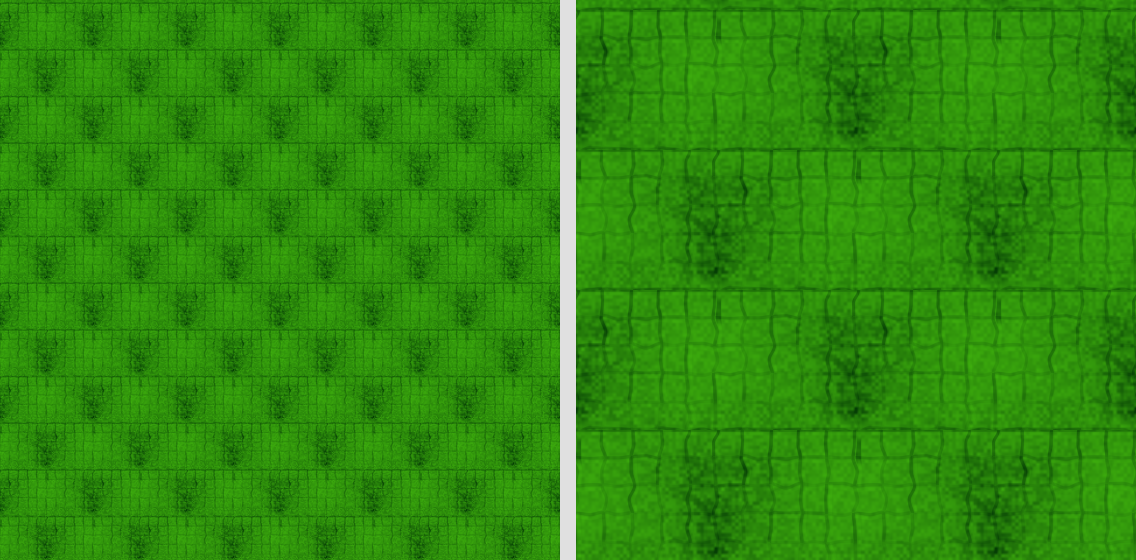
Left, the full canvas; right, a detail of the centre.
A WebGL 1 fragment shader for this texture:

```glsl
precision highp float;

// Green scaly turf: 12 rows of 6 identical tiles, odd rows shifted by half a tile.
// Each tile holds 10 by 5 cracked cells, a bright dome and a dark wedge between domes,
// all shaded on one green ramp and roughened by noise that wraps inside the tile.

uniform vec2 u_resolution;

float hash(vec2 p) {
  vec3 q = fract(p.xyx * 0.1031);
  q += dot(q, q.yzx + 33.33);
  return fract((q.x + q.y) * q.z);
}

// Value noise over a tile coordinate in 0..1, with a whole number of lattice cells
float wrapNoise(vec2 tile, vec2 cells) {
  vec2 p = tile * cells;
  vec2 i = floor(p);
  vec2 f = fract(p);
  f = f * f * (3.0 - 2.0 * f);
  vec2 a = mod(i, cells);
  vec2 b = mod(i + 1.0, cells);
  return mix(mix(hash(a), hash(vec2(b.x, a.y)), f.x),
             mix(hash(vec2(a.x, b.y)), hash(b), f.x), f.y);
}

float stroke(float dist, float halfWidth, float aa) {
  return 1.0 - smoothstep(halfWidth - 0.5 * aa, halfWidth + aa, abs(dist));
}

void main() {
  vec2 uv = gl_FragCoord.xy / u_resolution;
  float aa = 12.0 / u_resolution.y; // one pixel in row heights

  // Tile coordinate: x runs right, y runs down from the top of the row
  float down = (1.0 - uv.y) * 12.0 - 0.07;
  float row = floor(down);
  vec2 tile = fract(vec2(uv.x * 6.0 + 0.5 * mod(row, 2.0), down));
  float side = 0.5 - abs(tile.x - 0.5); // distance from the wedge axis

  float grain = wrapNoise(tile, vec2(80.0, 40.0)) - 0.5;
  float coarse = wrapNoise(tile, vec2(34.0, 17.0)) - 0.5;
  float blotch = wrapNoise(tile, vec2(10.0, 5.0)) - 0.5;

  // Dark wedge, narrowing downwards, and the bright dome beside it
  float spread = mix(0.27, 0.07, tile.y) + 0.06 * blotch;
  float fade = smoothstep(0.0, 0.35, tile.y) * (1.0 - smoothstep(0.86, 1.0, tile.y));
  float wedge = exp(-side * side / (spread * spread)) * fade;
  vec2 domeOffset = (tile - vec2(0.5, 0.42)) / vec2(0.26, 0.4);
  float dome = exp(-dot(domeOffset, domeOffset));
  float base = smoothstep(0.78, 0.86, tile.y);

  float shade = 0.68 + 0.17 * dome - 0.36 * wedge - 0.04 * base;
  shade += grain * (0.36 + 0.35 * wedge + 0.15 * base - 0.1 * dome);
  shade += coarse * (0.12 + 0.25 * wedge) + 0.1 * blotch;

  // Cracks between cells, slightly bent and uneven in strength
  vec2 bend = vec2(wrapNoise(tile, vec2(20.0, 10.0)), wrapNoise(tile.yx, vec2(8.0, 20.0))) - 0.5;
  vec2 cell = tile * vec2(10.0, 5.0) + bend * vec2(0.22, 0.18 * smoothstep(0.0, 0.2, tile.y));
  vec2 nearest = floor(cell + 0.5);
  vec2 gap = (cell - nearest) * 0.2;
  float upStrength = hash(vec2(mod(nearest.x, 10.0), floor(cell.y)) + 7.0);
  float flatStrength = hash(vec2(mod(floor(cell.x), 10.0), mod(nearest.y, 5.0)) + 31.0);
  float topBand = 1.0 - smoothstep(0.16, 0.24, tile.y);

  float upright = stroke(gap.x, 0.011, aa) * (0.18 + 0.3 * upStrength + 0.15 * topBand);
  float level = stroke(gap.y, 0.010, aa) * (0.08 + 0.24 * flatStrength);
  shade -= max(upright * (1.0 - 0.6 * base), level);

  // Lit rims beside the cracks
  shade += 0.12 * upStrength * stroke(gap.x - 0.032, 0.008, aa);
  shade += 0.10 * flatStrength * stroke(gap.y - 0.030, 0.008, aa);

  // Seam along each row, a deep slit above the dome and a knot at the wedge tip
  float seam = min(tile.y, 1.0 - tile.y);
  shade -= stroke(seam, 0.014, aa) * (0.2 + 0.3 * coarse);
  float slit = stroke((tile.x - 0.515) * 2.0 + 0.03 * bend.x, 0.014, aa);
  shade -= 0.6 * slit * smoothstep(0.04, 0.1, tile.y) * (1.0 - smoothstep(0.2, 0.27, tile.y));
  vec2 knot = vec2(side / 0.04, (tile.y - 0.84) / 0.1);
  shade -= 0.28 * exp(-dot(knot, knot)) * (1.0 + coarse);

  vec3 shadowGreen = vec3(0.09, 0.38, 0.03);
  vec3 brightGreen = vec3(0.23, 0.66, 0.05);
  vec3 color = mix(shadowGreen, brightGreen, clamp(shade, -0.7, 1.1));
  gl_FragColor = vec4(clamp(color, 0.0, 1.0), 1.0);
}
```
